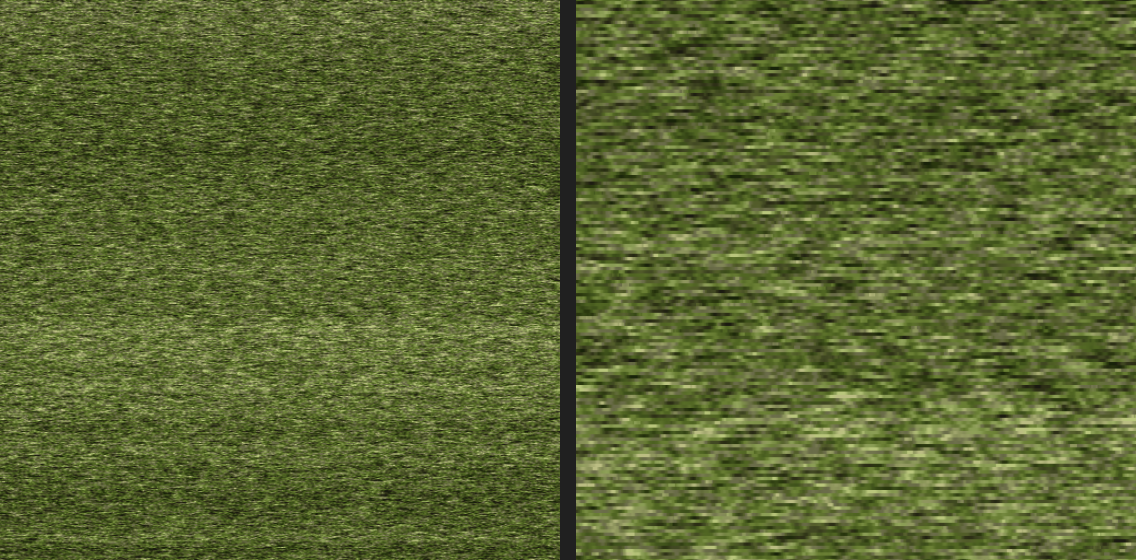
Left: the whole. Right: its middle third, enlarged.
A WebGL 2 fragment shader for this texture:

```glsl
#version 300 es
precision highp float;
// Fine horizontal streaks of grass green, olive and dark moss in soft wide bands.

uniform vec2 u_resolution;
out vec4 fragColor;

float hash(int cell, int seed) {
    uint h = uint(cell) * 1597334677u ^ uint(seed) * 3812015801u;
    h = (h ^ (h >> 16)) * 2246822519u;
    h = (h ^ (h >> 13)) * 3266489917u;
    return float((h ^ (h >> 16)) >> 8) / 16777216.0;
}

// One-dimensional gradient noise, scaled to about unit deviation.
float gradientNoise(float x, int seed) {
    int cell = int(floor(x));
    float f = fract(x);
    float left = (2.0 * hash(cell, seed) - 1.0) * f;
    float right = (2.0 * hash(cell + 1, seed) - 1.0) * (f - 1.0);
    return 7.0 * mix(left, right, f * f * f * (f * (f * 6.0 - 15.0) + 10.0));
}

// Noise along one row, shifted so that neighbouring rows do not line up.
float streak(float x, float frequency, int row, int layer) {
    int seed = row * 8 + layer;
    return gradientNoise(x * frequency + 40.0 * hash(row, layer + 900), seed);
}

float bump(float y, float centre, float width) {
    float d = (y - centre) / width;
    return exp(-d * d);
}

// Wide light and dark bands across the height.
float bandTone(float y) {
    return 0.55 * bump(y, 0.37, 0.10)
         + 0.20 * bump(y, 0.97, 0.07)
         - 0.40 * bump(y, 0.75, 0.12)
         - 0.60 * bump(y, 0.10, 0.04)
         - 0.90 * bump(y, 0.015, 0.012)
         + 0.12 * gradientNoise(y * 28.0, 7);
}

// Ramp from moss to pale straw; greyness picks the cooler olive.
vec3 grassColour(float tone, float greyness) {
    vec3 olive = mix(vec3(0.42, 0.48, 0.22), vec3(0.41, 0.44, 0.27), greyness);
    vec3 c = mix(vec3(0.10, 0.12, 0.05), vec3(0.17, 0.20, 0.07), smoothstep(-2.7, -1.7, tone));
    c = mix(c, vec3(0.25, 0.30, 0.12), smoothstep(-1.7, -0.85, tone));
    c = mix(c, vec3(0.32, 0.38, 0.15), smoothstep(-0.85, -0.15, tone));
    c = mix(c, olive, smoothstep(-0.15, 0.65, tone));
    c = mix(c, vec3(0.55, 0.60, 0.35), smoothstep(0.65, 1.7, tone));
    c = mix(c, vec3(0.73, 0.76, 0.50), smoothstep(1.7, 2.9, tone));
    return c + (greyness - 0.5) * vec3(0.01, -0.035, 0.03);
}

vec3 rowColour(float x, int row, vec2 bandAndGrey) {
    float tone = bandAndGrey.x
        + 0.60 * streak(x, 48.0, row, 0)
        + 0.48 * streak(x, 150.0, row, 1)
        + 0.40 * streak(x, 26.0, row / 2, 2)
        + 0.32 * streak(x, 7.0, row, 3)
        + 0.70 * (hash(row, 77) - 0.5);
    // Short pale flecks
    tone += 1.1 * smoothstep(1.7, 2.6, streak(x, 105.0, row, 4));
    float hue = streak(x, 60.0, row, 5) + 0.5 * streak(x, 12.0, row, 6);
    return grassColour(tone, smoothstep(-0.6, 0.7, hue + bandAndGrey.y));
}

void main() {
    vec2 p = gl_FragCoord.xy / u_resolution.y;
    vec2 bandAndGrey = vec2(bandTone(p.y), 0.5 * smoothstep(0.8, 1.0, p.y));

    // Blend the two nearest rows over one pixel of height.
    float rows = 512.0;
    float y = p.y * rows + 0.5;
    int upper = int(floor(y));
    float pixel = rows / u_resolution.y;
    float blend = clamp((fract(y) - 0.5) / pixel + 0.5, 0.0, 1.0);
    // At row centres fract(y) is 0, so the lower row is one below the edge.
    vec3 below = rowColour(p.x, max(upper - 1, 0), bandAndGrey);
    vec3 above = rowColour(p.x, upper, bandAndGrey);
    fragColor = vec4(mix(below, above, blend), 1.0);
}
```
